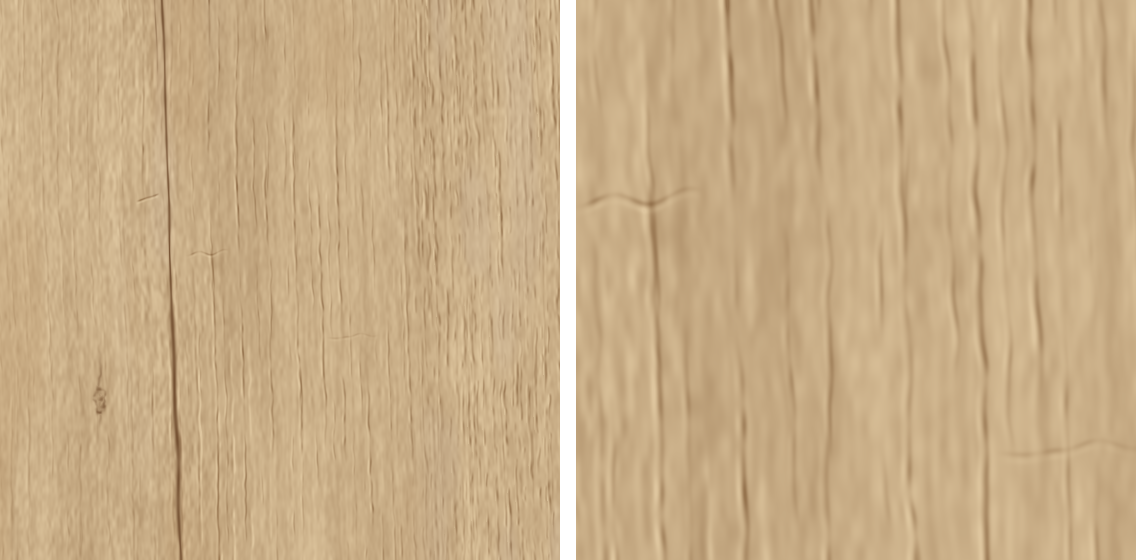
Left: the whole. Right: its middle third, enlarged.
Write a three.js fragment shader that draws this texture.

```glsl
// Pale oak board with upright grain, a long dark crack and one small knot.
// Stretched value noise gives fibres and mottling; repeated jittered cells
// give the broken pore lines, each with a pale lip that reads as relief.

varying vec2 vUv;

const vec3 DARK_TAN = vec3(0.69, 0.57, 0.42);
const vec3 LIGHT_TAN = vec3(0.84, 0.74, 0.585);
const vec3 SILVER_TAN = vec3(0.79, 0.70, 0.59);
const vec3 RUST_TAN = vec3(0.73, 0.59, 0.42);
const vec3 CRACK_BROWN = vec3(0.45, 0.31, 0.19);

float hash(vec2 p) {
  vec3 q = fract(vec3(p.xyx) * 0.1031);
  q += dot(q, q.yzx + 33.33);
  return fract((q.x + q.y) * q.z);
}

float noise(vec2 p) {
  vec2 cell = floor(p);
  vec2 f = fract(p);
  f = f * f * (3.0 - 2.0 * f);
  float low = mix(hash(cell), hash(cell + vec2(1.0, 0.0)), f.x);
  float high = mix(hash(cell + vec2(0.0, 1.0)), hash(cell + vec2(1.0)), f.x);
  return mix(low, high, f.y);
}

// Noise centred on zero, with its own frequency on each axis.
float grain(vec2 p, vec2 frequency, float seed) {
  return noise(p * frequency + seed) - 0.5;
}

// Difference of two nearby samples: flecks lit from the left.
float relief(vec2 p, vec2 frequency, float seed) {
  return grain(p, frequency, seed) - grain(p + vec2(0.004, -0.002), frequency, seed);
}

// Soft bump around distance zero.
float ridge(float d, float width) {
  return exp(-d * d / (width * width));
}

// Broken upright lines, one per cell: ragged dark core, pale lip on the left.
float poreLines(vec2 p, float spacing, float width, float breakup, float seed) {
  float cell = floor(p.x / spacing);
  float jitter = 0.6 * (hash(vec2(cell, seed)) - 0.5);
  float d = (fract(p.x / spacing) - 0.5 - jitter) * spacing;
  d += 0.0025 * (noise(vec2(cell + seed, p.y * 45.0)) - 0.5);
  float present = smoothstep(0.35, 0.75, noise(vec2(cell + seed, p.y * breakup)));
  float ragged = 0.25 + 1.3 * noise(vec2(cell + seed + 7.0, p.y * 75.0));
  return present * ragged * (ridge(d, width) - 0.45 * ridge(d + 2.2 * width, width));
}

// Short crack running across the grain.
float crossCheck(vec2 p, vec2 centre, float halfLength, float slope) {
  vec2 d = p - centre;
  float bend = slope * d.x + 0.012 * grain(p, vec2(45.0, 3.0), 5.0);
  float span = 1.0 - smoothstep(0.6 * halfLength, halfLength, abs(d.x));
  span *= 0.3 + noise(p * vec2(110.0, 20.0));
  return span * (ridge(d.y - bend, 0.0018) - 0.4 * ridge(d.y - bend + 0.004, 0.002));
}

// Dark rim and heart of a knot, with thin tails above and below.
float knot(vec2 p, vec2 centre) {
  vec2 d = p - centre;
  d += 0.007 * vec2(grain(p, vec2(90.0), 8.0), grain(p, vec2(90.0), 19.0));
  float r = length(d / vec2(0.010, 0.023));
  float rim = ridge(r - 0.8, 0.3) * (0.1 + 0.9 * noise(p * 190.0));
  float heart = 0.8 * ridge(length(d - vec2(0.002, 0.003)), 0.006);
  float tails = 0.8 * ridge(d.x, 0.003) * ridge(d.y - 0.02, 0.07);
  return max(max(rim, heart), tails * noise(p * vec2(40.0, 60.0)));
}

void main() {
  vec2 p = vUv;

  // Lean and bend the grain so that it follows the crack.
  vec2 q = p;
  q.x += 0.03 * p.y + 0.012 * grain(p, vec2(4.0, 3.0), 2.0);
  q.x += 0.003 * grain(p, vec2(20.0, 24.0), 6.0);

  // Zones: ribbed right side, open middle and worn wood beside the crack.
  float crackOffset = p.x + 0.033 * p.y - 0.323 + 0.004 * grain(p, vec2(0.0, 11.0), 3.0);
  float ribbed = smoothstep(0.70, 0.82, q.x + 0.06 * grain(p, vec2(3.0, 4.0), 9.0));
  float middle = smoothstep(0.30, 0.42, q.x) * (1.0 - ribbed);
  float worn = ridge(crackOffset, 0.08) * smoothstep(0.3, 0.7, noise(p * vec2(18.0, 7.0)));

  // Broad bands, streaks, fibres and crisp flecks.
  float tone = 0.68;
  tone += 0.30 * grain(q, vec2(13.0, 1.5), 11.0);
  tone += 0.20 * grain(q, vec2(48.0, 2.5), 17.0);
  tone += 0.34 * grain(q, vec2(190.0, 14.0), 23.0);
  tone += 0.14 * grain(p, vec2(25.0, 32.0), 37.0);
  float fleckStrength = 1.0 - 0.25 * middle + 0.7 * worn;
  tone += 0.30 * fleckStrength * grain(q, vec2(240.0, 80.0), 31.0);
  tone += 0.32 * fleckStrength * relief(q, vec2(150.0, 60.0), 43.0);

  // Pore lines: sparse in the middle, dense and dashed on the right.
  tone -= (0.28 + 0.45 * middle) * poreLines(q, 0.043, 0.0018, 8.0, 3.0);
  tone -= (0.28 + 0.15 * middle) * poreLines(q, 0.027, 0.0015, 16.0, 41.0);
  tone -= 0.70 * ribbed * poreLines(q, 0.0185, 0.0022, 24.0, 67.0);
  tone -= 0.55 * ribbed * poreLines(q, 0.0130, 0.0017, 42.0, 83.0);

  // Pale splinters, mostly low down near the crack.
  float splinterZone = ridge(q.x - 0.38, 0.12) * (1.0 - smoothstep(0.3, 0.5, p.y));
  tone += 0.6 * splinterZone * poreLines(q + 0.011, 0.035, 0.002, 16.0, 97.0);

  // Checks across the grain.
  tone -= 1.4 * crossCheck(p, vec2(0.264, 0.648), 0.022, 0.2);
  tone -= 0.6 * crossCheck(p, vec2(0.370, 0.550), 0.040, 0.1);
  tone -= 0.35 * crossCheck(p, vec2(0.630, 0.400), 0.050, 0.0);

  // Wood colour with silvery and rusty tints.
  vec3 color = mix(DARK_TAN, LIGHT_TAN, clamp(tone, -0.7, 1.2));
  float silver = smoothstep(0.5, 0.8, noise(q * vec2(22.0, 5.0) + 50.0));
  color = mix(color, SILVER_TAN, 0.35 * silver * max(ribbed, worn));
  float rust = smoothstep(0.62, 0.9, noise(q * vec2(16.0, 2.2) + 70.0));
  color = mix(color, RUST_TAN, 0.25 * rust * (1.0 - ribbed));

  // Long crack, wider towards the foot, with a pale right lip.
  float opening = smoothstep(0.50, 0.40, p.y) * smoothstep(-0.05, 0.15, p.y);
  float crackWidth = 0.0022 + 0.0020 * opening + 0.0014 * grain(p, vec2(0.0, 40.0), 4.0);
  color += 0.06 * ridge(crackOffset - 0.008, 0.0025) * noise(p * vec2(9.0, 40.0));
  float crackDepth = 0.7 + 0.3 * noise(p * vec2(9.0, 28.0));
  color = mix(color, CRACK_BROWN, crackDepth * ridge(crackOffset, crackWidth));
  float sideCrack = ridge(crackOffset + 0.013, 0.0016) * smoothstep(0.82, 0.9, p.y);
  color = mix(color, CRACK_BROWN, 0.7 * sideCrack * noise(p * vec2(9.0, 50.0)));

  color = mix(color, CRACK_BROWN, 0.8 * knot(p, vec2(0.178, 0.284)));
  gl_FragColor = vec4(color, 1.0);
}
```
